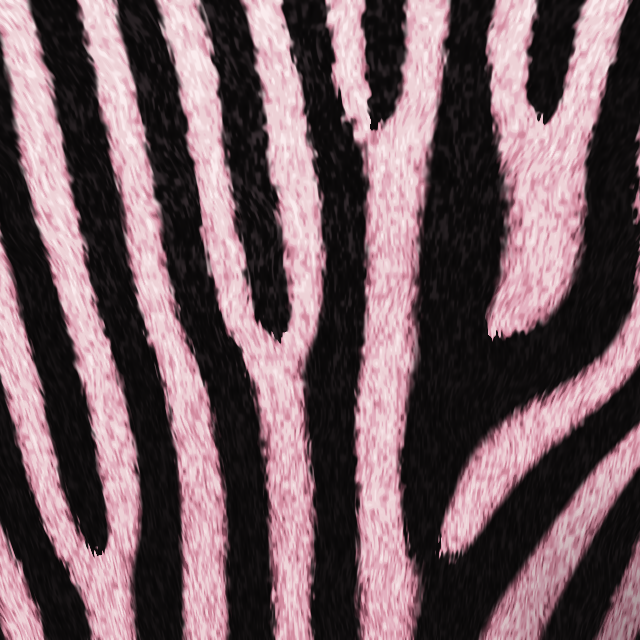
Write a WebGL 1 fragment shader that draws this texture.

```glsl
precision highp float;
// Pink and black zebra hide: stripes are the cosine of a phase field whose
// point defects make the stripes fork and end. Stretched noise along the hair
// direction frays the stripe borders and shades the short fur.

uniform vec2 u_resolution;

const float TAU = 6.2831853;
const int FORK_COUNT = 6;

const vec3 BLACK = vec3(0.052, 0.044, 0.046);
const vec3 SHEEN = vec3(0.27, 0.22, 0.24);
const vec3 DEEP  = vec3(0.54, 0.30, 0.37);
const vec3 ROSE  = vec3(0.82, 0.54, 0.62);
const vec3 PINK  = vec3(0.89, 0.69, 0.75);
const vec3 PALE  = vec3(0.93, 0.82, 0.84);
const vec3 GLINT = vec3(0.98, 0.92, 0.93);

float hash(vec2 cell) {
  vec3 q = fract(cell.xyx * vec3(0.1031, 0.1030, 0.0973));
  q += dot(q, q.yzx + 33.33);
  return fract((q.x + q.y) * q.z);
}

float noise(vec2 p) {
  vec2 cell = floor(p);
  vec2 f = fract(p);
  f = f * f * (3.0 - 2.0 * f);
  float low = mix(hash(cell), hash(cell + vec2(1.0, 0.0)), f.x);
  float high = mix(hash(cell + vec2(0.0, 1.0)), hash(cell + 1.0), f.x);
  return mix(low, high, f.y);
}

// Slope of the hairs: leaning left on the left side, right on the right side.
float hairTilt(float x) {
  return 0.42 - 0.7 * x;
}

// Coordinates across and along the hair, slightly ruffled.
vec2 hairSpace(vec2 p) {
  float ruffle = 0.016 * noise(p * 14.0);
  return vec2(p.x + hairTilt(p.x) * (p.y - 0.5) + ruffle, p.y);
}

// Fork positions: crowding to the right, in three repeating heights.
vec2 forkCenter(float index) {
  return vec2(0.16 + 0.76 * pow(index / 6.0, 0.55),
              0.14 + fract(index * 0.335));
}

// Phase removed at the right, most at mid height, to bend stripes diagonal.
float rightBend(vec2 p) {
  float height = (p.y - 0.5) / 0.25;
  return smoothstep(0.55, 1.0, p.x) * (0.5 + exp(-height * height));
}

// Stripe number at p: a fan of stripes plus one extra stripe above each fork.
float stripePhase(vec2 p) {
  float phase = 0.73 + 6.5 * p.x + (1.0 - p.y) * (2.15 * p.x - 0.85);
  for (int i = 0; i < FORK_COUNT; i++) {
    vec2 d = p - forkCenter(float(i));
    phase += atan(d.x, d.y) / TAU;
  }
  return phase - rightBend(p);
}

// Positive inside pink stripes, negative inside black ones.
float stripeField(vec2 p) {
  vec2 wobble = vec2(noise(p * 6.0 + 3.7), noise(p * 6.0 + 21.3)) - 0.5;
  float widthChange = 0.4 * (noise(p * 4.0 + 50.0) - 0.5);
  return cos(TAU * stripePhase(p + 0.016 * wobble)) - 0.12 + widthChange;
}

// Shift the lookup along and across the hairs so that borders look frayed.
vec2 frayed(vec2 p, vec2 hair) {
  float tuft = noise(hair * vec2(110.0, 42.0) + 7.0) - 0.5;
  float strand = noise(hair * vec2(250.0, 75.0)) - 0.5;
  vec2 along = normalize(vec2(-hairTilt(p.x), 1.0));
  return p + along * (0.020 * strand + 0.012 * tuft)
           + vec2(0.010 * strand + 0.006 * tuft, 0.0);
}

vec3 pinkFur(float tone) {
  vec3 color = mix(DEEP, ROSE, smoothstep(0.0, 0.3, tone));
  color = mix(color, PINK, smoothstep(0.3, 0.55, tone));
  color = mix(color, PALE, smoothstep(0.55, 0.78, tone));
  return mix(color, GLINT, smoothstep(0.85, 1.15, tone));
}

vec3 blackFur(float strand, float light) {
  float shine = smoothstep(0.45, 0.9, strand) * light;
  return mix(BLACK * (0.5 + strand), SHEEN, shine);
}

void main() {
  vec2 p = gl_FragCoord.xy / min(u_resolution.x, u_resolution.y);
  vec2 hair = hairSpace(p);
  float field = stripeField(frayed(p, hair));

  // Fine and coarse hair strands.
  float fine = noise(hair * vec2(310.0, 95.0) + 11.0);
  float coarse = noise(hair * vec2(170.0, 46.0) + 31.0);
  float strand = mix(coarse, fine, 0.6);

  // Broad light: brighter at the upper left, dim in the lower right corner.
  float cloud = noise(p * 5.0 + 80.0) - 0.5;
  float light = 0.36 * (p.y - 0.45) - 0.08 * (p.x - 0.5) + 0.16 * cloud;
  float corner = smoothstep(0.35, 0.0, length(p - vec2(1.0, 0.0)));
  float border = 1.0 - smoothstep(0.0, 0.75, field);

  float tone = 0.70 + 1.1 * (strand - 0.5) + light - 0.38 * border;
  vec3 pink = pinkFur(tone) * (1.0 - 0.3 * corner);
  float sheen = 0.12 + 0.6 * smoothstep(0.55, 0.0, length(p - vec2(0.42, 0.78)));
  vec3 black = blackFur(strand, sheen);

  float coverage = smoothstep(-0.27, 0.24, field);
  gl_FragColor = vec4(mix(black, pink, coverage), 1.0);
}
```
